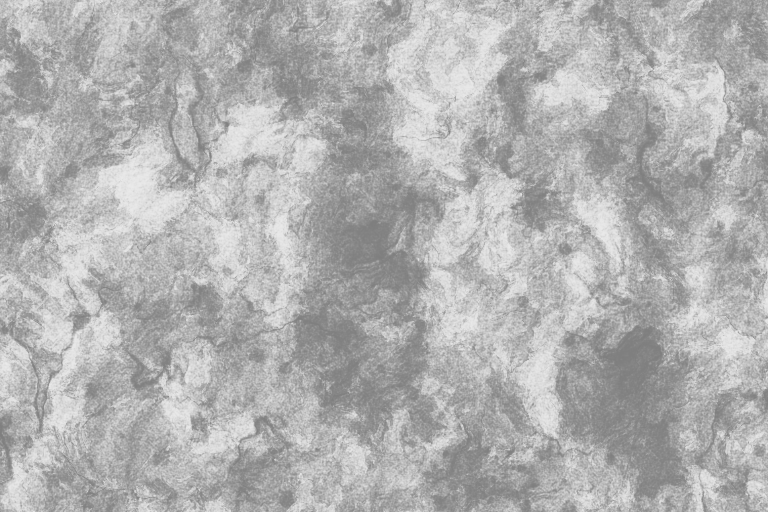
Reproduce this texture procedurally as a WebGL 2 fragment shader.

```glsl
#version 300 es
precision highp float;
// Weathered pale grey rock face with ledges, cracks, pits, flaked patches and fine grain.

#define MID_TONE 0.708
#define TONE_RANGE 0.215
#define PATCH_SCALE 3.2
#define PATCH_GAIN 0.30
#define RELIEF_GAIN 0.85
#define FLAKE_GAIN 0.115
#define STAIN_GAIN 0.10
#define CRACK_GAIN 0.17
#define PIT_GAIN 0.15
#define PIT_CELLS 15.0
#define GRAIN_GAIN 0.19
#define GRAIN_SCALE 250.0

uniform vec2 u_resolution;
out vec4 fragColor;

float hash(vec2 p) {
    return fract(sin(dot(p, vec2(127.1, 311.7))) * 43758.5453);
}

vec2 hash2(vec2 p) {
    return vec2(hash(p), hash(p + vec2(37.3, 17.9)));
}

// Gradient noise, centred on zero
float cornerSlope(vec2 cell, vec2 f, vec2 corner) {
    return dot(hash2(cell + corner) * 2.0 - 1.0, f - corner);
}

float noise(vec2 p) {
    vec2 cell = floor(p), f = fract(p);
    vec2 u = f * f * f * (f * (f * 6.0 - 15.0) + 10.0);
    vec2 e = vec2(1.0, 0.0);
    return mix(mix(cornerSlope(cell, f, e.yy), cornerSlope(cell, f, e.xy), u.x),
               mix(cornerSlope(cell, f, e.yx), cornerSlope(cell, f, e.xx), u.x), u.y);
}

const mat2 TURN = mat2(1.6, 1.2, -1.2, 1.6);

float fbm(vec2 p, int octaves, float gain) {
    float sum = 0.0, amp = 1.0;
    for (int i = 0; i < octaves; i++) {
        sum += amp * noise(p);
        p = TURN * p + 5.3;
        amp *= gain;
    }
    return sum;
}

// Creased height field that gives the broken facets
float height(vec2 p) {
    float sum = 0.0, amp = 1.0;
    for (int i = 0; i < 7; i++) {
        sum += amp * abs(noise(p));
        p = TURN * p + 9.1;
        amp *= 0.56;
    }
    return sum;
}

// Cracks with a shadow on one side and a lit rim on the other
float cracks(vec2 p) {
    float shade = 0.0, scale = 2.2, strength = 1.0;
    for (int i = 0; i < 4; i++) {
        vec2 shift = 13.7 * float(i + 1) * vec2(1.0, 1.7);
        vec2 stretch = mod(float(i), 2.0) < 0.5 ? vec2(1.7, 0.8) : vec2(0.8, 1.5);
        float d = fbm(p * scale * stretch + shift, 5, 0.45);
        float mask = smoothstep(0.02, 0.25, noise(p * scale * 1.4 - shift));
        float line = 1.0 - smoothstep(0.004, 0.028, abs(d));
        float shadow = smoothstep(-0.01, 0.01, d) * exp(-max(d, 0.0) * 16.0);
        float rim = smoothstep(0.0, 0.03, -d) * exp(-max(-d, 0.0) * 20.0);
        shade += strength * mask * (line + 0.7 * shadow - 0.4 * rim);
        scale *= 1.75;
        strength *= 0.75;
    }
    return shade;
}

// Scattered dark pits with ragged outlines
float pits(vec2 p) {
    vec2 g = p * PIT_CELLS, cell = floor(g);
    float ragged = 0.45 * fbm(p * 45.0, 3, 0.6), cover = 0.0;
    for (int y = -1; y <= 1; y++)
    for (int x = -1; x <= 1; x++) {
        vec2 id = cell + vec2(x, y);
        float size = hash(id + 71.0);
        float radius = mix(0.06, 0.23, size * size) * step(0.62, hash(id + 29.0));
        float d = length(g - id - hash2(id)) + ragged * radius * 2.0 - radius;
        cover = max(cover, step(0.01, radius) * (1.0 - smoothstep(-0.05, 0.05, d)));
    }
    return cover;
}

void main() {
    vec2 p = gl_FragCoord.xy / u_resolution.y;
    vec2 warp = vec2(fbm(p * 4.0 + 3.0, 5, 0.55), fbm(p * 4.0 + 41.0, 5, 0.55));
    vec2 q = p + 0.07 * warp;

    // Broad tone and sharp-edged flakes and stains
    float patches = fbm(q * PATCH_SCALE * vec2(1.15, 0.85) + 7.0, 8, 0.66);
    float flakes = smoothstep(0.14, 0.26, fbm(q * 9.0 + 21.0, 6, 0.72) + 0.6 * patches);
    float stains = smoothstep(0.20, 0.36, fbm(q * 7.0 + 63.0, 6, 0.68) - 0.6 * patches);

    // Light falls from the upper left
    vec2 h = p * vec2(6.0, 4.6) + 0.4 * warp;
    float relief = height(h) - height(h + vec2(-0.022, 0.024));

    // Grain at two sizes
    float grain = noise(p * GRAIN_SCALE) + 0.7 * noise(p * GRAIN_SCALE * 0.52 + 17.0);

    float tone = PATCH_GAIN * patches + RELIEF_GAIN * relief + GRAIN_GAIN * grain;
    tone += FLAKE_GAIN * flakes - STAIN_GAIN * stains;
    tone -= CRACK_GAIN * cracks(q) + PIT_GAIN * pits(p);
    float grey = MID_TONE + TONE_RANGE * tanh(tone / TONE_RANGE);
    fragColor = vec4(vec3(grey), 1.0);
}
```
